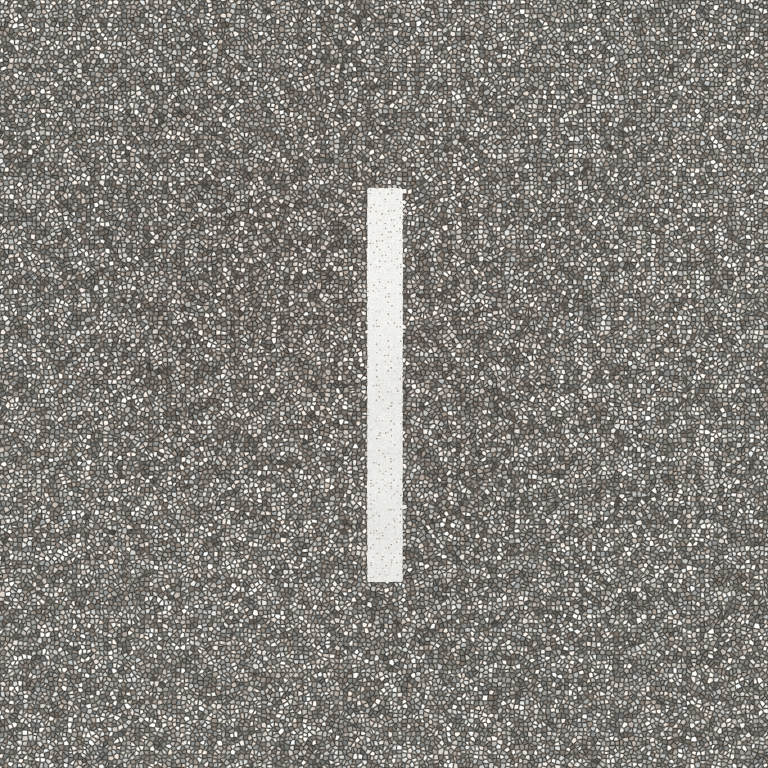
Give the GLSL for this texture, as a WebGL 1 fragment shader.

```glsl
precision highp float;
// Asphalt of tightly packed pale stones with one worn white lane dash.
// Stones are jittered Voronoi cells that darken softly towards their gaps;
// the dash is a rounded box with faint stains and fine brown specks.
uniform vec2 u_resolution;

const float STONES_ACROSS = 170.0;
const float GRAIN_ACROSS = 512.0;
const vec2 DASH_CENTER = vec2(0.5013, 0.4987);
const vec2 DASH_HALF = vec2(0.0232, 0.2565);
const vec3 TAR = vec3(0.268, 0.254, 0.232);
const vec3 SPECK = vec3(0.50, 0.46, 0.39);

float hash(vec2 p) {
  return fract(sin(dot(p, vec2(127.1, 311.7))) * 43758.545);
}

vec2 hash2(vec2 p) {
  return vec2(hash(p), fract(sin(dot(p, vec2(269.5, 183.3))) * 43758.545));
}

float valueNoise(vec2 p) {
  vec2 cell = floor(p);
  vec2 f = fract(p);
  f = f * f * (3.0 - 2.0 * f);
  float low = mix(hash(cell), hash(cell + vec2(1.0, 0.0)), f.x);
  float high = mix(hash(cell + vec2(0.0, 1.0)), hash(cell + 1.0), f.x);
  return mix(low, high, f.y);
}

float fbm(vec2 p) {
  float sum = 0.0;
  float amp = 0.5;
  for (int i = 0; i < 4; i++) {
    sum += amp * valueNoise(p);
    p = p * 2.03 + 17.7;
    amp *= 0.5;
  }
  return sum;
}

// Soft round patch of the given radius, 1 at its center
float blob(vec2 uv, vec2 center, float radius) {
  vec2 d = (uv - center) / radius;
  return exp(-dot(d, d));
}

// xy: id of the nearest stone, z: lead over the next nearest one
vec3 nearestStone(vec2 p) {
  vec2 cell = floor(p);
  vec2 id = cell;
  float first = 8.0;
  float second = 8.0;
  for (int j = -1; j <= 1; j++) {
    for (int i = -1; i <= 1; i++) {
      vec2 c = cell + vec2(float(i), float(j));
      float d = length(c + 0.03 + 0.94 * hash2(c) - p);
      if (d < first) {
        second = first;
        first = d;
        id = c;
      } else {
        second = min(second, d);
      }
    }
  }
  return vec3(id, second - first);
}

float roundedBox(vec2 p, vec2 halfSize, float radius) {
  vec2 q = abs(p) - halfSize + radius;
  return length(max(q, 0.0)) + min(max(q.x, q.y), 0.0) - radius;
}

vec3 stoneColor(vec2 id) {
  float tone = mix(0.46, 1.06, pow(hash(id + 11.0), 1.2));
  float warmth = hash(id + 71.0) - 0.5;
  vec3 tint = vec3(0.05, -0.01, -0.05) * warmth;
  return vec3(tone, tone - 0.012, tone - 0.034) + tint;
}

vec3 asphalt(vec2 uv, vec3 stone) {
  float cover = clamp(0.06 + 1.75 * stone.z, 0.0, 1.0);
  vec3 gap = TAR * mix(0.78, 1.18, hash(stone.xy + 31.0));
  vec3 color = mix(gap, stoneColor(stone.xy), cover);
  color += 0.04 * (hash(floor(uv * GRAIN_ACROSS)) - 0.5);
  // Slow changes of the ground: browner in the middle, paler low down
  float brown = blob(uv, vec2(0.42, 0.61), 0.30);
  float pale = blob(uv, vec2(0.12, 0.22), 0.35);
  float shade = 1.0 + 0.08 * (fbm(uv * 5.0 + 3.0) - 0.47) - 0.05 * brown + 0.03 * pale;
  return color * shade + vec3(0.008, -0.002, -0.004) * (brown - 0.3);
}

vec3 dashPaint(vec2 uv) {
  float stain = fbm(uv * 40.0) * smoothstep(0.65, 0.45, uv.y);
  float tone = 0.945 - 0.06 * stain;
  tone += 0.05 * (hash(floor(uv * GRAIN_ACROSS) + 9.0) - 0.5);
  vec2 grid = uv * 260.0;
  vec2 cell = floor(grid);
  float dist = length(fract(grid) - 0.3 - 0.4 * hash2(cell));
  float speck = 1.0 - smoothstep(0.1, 0.45, dist);
  speck *= step(0.78, hash(cell + 23.0)) * mix(0.1, 0.65, hash(cell + 41.0));
  return mix(vec3(tone, tone - 0.002, tone - 0.013), SPECK, speck);
}

void main() {
  vec2 uv = gl_FragCoord.xy / u_resolution;
  float pixel = 1.0 / min(u_resolution.x, u_resolution.y);
  vec3 stone = nearestStone(uv * STONES_ACROSS);

  float edge = roundedBox(uv - DASH_CENTER, DASH_HALF, 0.003);
  edge += 0.001 * (hash(stone.xy + 89.0) - 0.5);
  float paint = 1.0 - smoothstep(-0.7 * pixel, 0.7 * pixel, edge);

  vec3 color = mix(asphalt(uv, stone), dashPaint(uv), paint);
  gl_FragColor = vec4(clamp(color, 0.0, 1.0), 1.0);
}
```
